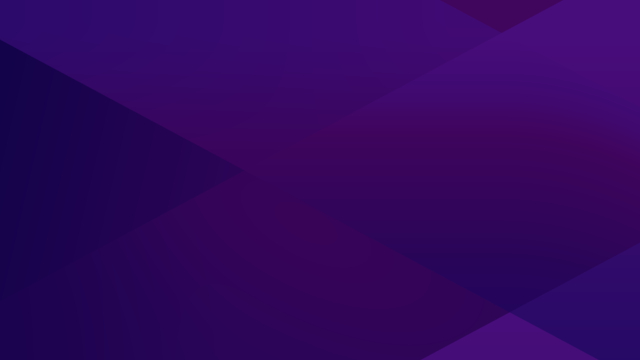
Reproduce this background procedurally as a Shadertoy shader.

```glsl
const float SLOPE = 0.535;
const vec3 NAVY = vec3(0.07, 0.01, 0.29);
const vec3 DEEP = vec3(0.16, 0.02, 0.345);
const vec3 INDIGO = vec3(0.17, 0.04, 0.42);
const vec3 VIOLET = vec3(0.25, 0.04, 0.45);
const vec3 PLUM = vec3(0.225, 0.016, 0.355);
const vec3 WINE = vec3(0.25, 0.018, 0.365);
const vec3 BRIGHT = vec3(0.28, 0.05, 0.48);

// Smooth coverage of the half plane above a slanted line
float above(vec2 p, float slope, float intercept, float blur) {
    float d = (p.y - slope * p.x - intercept) * inversesqrt(1.0 + slope * slope);
    return smoothstep(-blur, blur, d);
}

// Gaussian glow stretched along a direction
float glow(vec2 p, vec2 center, vec2 dir, vec2 falloff) {
    vec2 q = p - center;
    vec2 local = vec2(dot(q, dir), dot(q, vec2(-dir.y, dir.x)));
    return exp(-dot(local * local, falloff));
}

vec3 upperPanel(vec2 p) {
    vec3 sky = mix(INDIGO, VIOLET, clamp(p.x / 1.25, 0.0, 1.0));
    return mix(PLUM, sky, smoothstep(0.5, 0.95, p.y));
}

vec3 leftPanel(vec2 p) {
    float t = clamp(1.3 * p.x + 0.3 * (0.85 - p.y), 0.0, 1.0);
    return mix(NAVY, vec3(0.175, 0.015, 0.34), t);
}

vec3 lowerPanel(vec2 p) {
    vec3 base = mix(vec3(0.11, 0.01, 0.31), DEEP, smoothstep(0.0, 0.7, p.x));
    float warmth = glow(p, vec2(0.85, 0.38), vec2(0.882, -0.472), vec2(2.5, 12.0));
    return mix(base, vec3(0.215, 0.015, 0.345), warmth);
}

// Vertical ramp, its bands lifting toward the right side
vec3 diamondPanel(vec2 p) {
    float lift = max(p.x - 1.39, 0.0);
    float t = p.y + 0.6 * lift * lift;
    vec3 c = mix(vec3(0.14, 0.02, 0.36), DEEP, smoothstep(0.12, 0.33, t));
    c = mix(c, WINE, clamp((t - 0.28) / 0.36, 0.0, 1.0));
    c = mix(c, VIOLET, smoothstep(0.61, 0.78, t));
    return mix(c, BRIGHT, smoothstep(0.74, 0.92, t));
}

void mainImage(out vec4 fragColor, in vec2 fragCoord) {
    vec2 p = fragCoord / iResolution.xy * vec2(16.0 / 9.0, 1.0);
    float blur = 0.9 / iResolution.y;

    // Two falling and two rising diagonals split the canvas
    float fallLow = above(p, -SLOPE, 0.890, blur);
    float fallHigh = above(p, -SLOPE, 1.654, blur);
    float riseHigh = above(p, SLOPE, 0.163, blur);
    float riseLow = above(p, SLOPE, -0.625, blur);

    // Corner panels
    vec3 right = mix(VIOLET + vec3(0.02, 0.0, 0.0), BRIGHT, smoothstep(0.68, 0.92, p.y));
    vec3 corner = mix(vec3(0.15, 0.035, 0.40), vec3(0.20, 0.043, 0.42),
                      clamp(p.y / 0.33, 0.0, 1.0));
    vec3 foot = mix(vec3(0.27, 0.05, 0.47), BRIGHT, smoothstep(0.0, 0.13, p.y));

    // Layer the panels from the lower left outward
    vec3 below = mix(lowerPanel(p), leftPanel(p), riseHigh);
    vec3 middle = mix(diamondPanel(p), upperPanel(p), riseHigh);
    vec3 top = mix(right, WINE, riseHigh);
    vec3 color = mix(below, middle, fallLow);
    color = mix(color, top, fallHigh);
    color = mix(mix(foot, corner, fallLow), color, riseLow);

    fragColor = vec4(color, 1.0);
}
```
